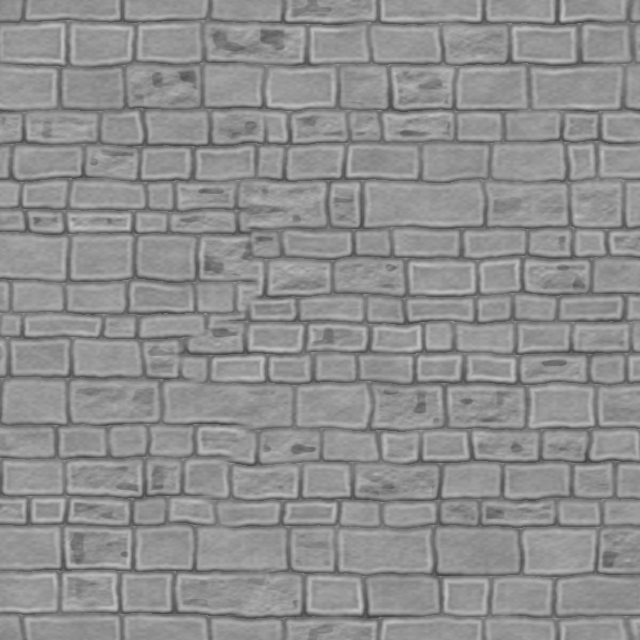
A Shadertoy shader for this texture map:

```glsl
// Grey wall of roughly squared stones laid in 17 uneven courses.
// Each stone is a rounded box with a dark joint, a pale worn rim and embossed
// scars; two course layouts are cross-faded along a ragged seam.

const int COURSES = 17;

float hash(vec2 p) {
    return fract(sin(dot(p, vec2(127.1, 311.7))) * 43758.5453);
}

// Value noise that repeats once per canvas; freq is cells across and down.
float noise(vec2 uv, vec2 freq) {
    vec2 p = uv * freq;
    vec2 f = fract(p);
    vec2 a = mod(floor(p), freq);
    vec2 b = mod(a + 1.0, freq);
    f = f * f * (3.0 - 2.0 * f);
    return mix(mix(hash(a), hash(vec2(b.x, a.y)), f.x),
               mix(hash(vec2(a.x, b.y)), hash(b), f.x), f.y);
}

float fbm(vec2 uv, vec2 freq) {
    float sum = 0.0;
    float gain = 0.5;
    for (int i = 0; i < 4; i++) {
        sum += gain * noise(uv, freq);
        freq *= 2.0;
        gain *= 0.5;
    }
    return sum / 0.9375;
}

float bump(float x, float center, float width) {
    float t = (x - center) / width;
    return exp(-t * t);
}

float roundBox(vec2 p, vec2 halfSize, float radius) {
    vec2 q = abs(p) - halfSize + radius;
    return length(max(q, 0.0)) + min(max(q.x, q.y), 0.0) - radius;
}

// Left side of stone k in a course, with jittered spacing.
float stoneEdge(float k, float count, float course) {
    float jitter = hash(vec2(mod(k, count), course + 7.0)) - 0.5;
    return (k + hash(vec2(course, 3.0)) + 0.6 * jitter) / count;
}

// Brightness of the wall for one list of course tops, measured downward.
float masonry(vec2 uv, float tops[COURSES + 1], float seed) {
    // Wobble the joints
    vec2 warp = vec2(fbm(uv, vec2(19.0)), fbm(uv + 0.37, vec2(17.0))) - 0.5;
    vec2 p = uv + warp * vec2(0.014, 0.013);
    p.y = p.y < tops[0] ? p.y + 1.0 : p.y;

    // Find the course
    int row = 0;
    for (int i = 1; i < COURSES; i++) {
        if (p.y >= tops[i]) row = i;
    }
    float top = tops[row];
    float height = tops[row + 1] - top;
    float course = float(row) + seed;

    // Find the stone
    float count = floor(clamp(0.6 / height, 8.0, 12.0) + 0.5);
    float k = floor(p.x * count - hash(vec2(course, 3.0)));
    if (p.x < stoneEdge(k, count, course)) k -= 1.0;
    else if (p.x > stoneEdge(k + 1.0, count, course)) k += 1.0;
    float left = stoneEdge(k, count, course);
    float right = stoneEdge(k + 1.0, count, course);
    vec2 id = vec2(mod(k, count), course);
    vec2 halfSize = 0.5 * vec2(right - left, height);
    vec2 local = p - vec2(left, top) - halfSize;
    float inset = -roundBox(local, halfSize, 0.009);

    // Wear of this stone
    float wear = hash(id + 21.0);
    float scar = smoothstep(0.55, 0.9, hash(id + 43.0));
    float patchy = noise(uv, vec2(23.0, 29.0));
    float lower = smoothstep(-0.6, 1.0, local.y / halfSize.y);

    // Face grain and embossed scars
    float shade = 0.58 + 0.03 * (hash(id + 65.0) - 0.5);
    shade += 0.09 * (fbm(uv, vec2(24.0, 40.0)) - 0.5);
    shade += 0.05 * (noise(uv, vec2(150.0, 210.0)) - 0.5);
    vec2 reliefFreq = vec2(28.0, 46.0);
    float relief = fbm(uv + vec2(0.002, 0.004), reliefFreq) - fbm(uv, reliefFreq);
    float face = smoothstep(0.004, 0.014, inset);
    shade += relief * face * mix(0.14, 0.5, scar);
    float pit = smoothstep(0.7, 0.85, noise(uv, vec2(41.0, 67.0)));
    shade -= 0.13 * pit * scar * face;

    // Pale rim, inner hollow, then the dark joint
    float rim = mix(0.035, 0.11, wear) * (0.45 + patchy);
    shade += rim * bump(inset, 0.0085, 0.0033);
    shade -= 0.055 * wear * patchy * bump(inset, 0.0155, 0.0035);
    float joint = mix(0.13, 0.22, lower) * (0.6 + 0.7 * patchy);
    shade -= joint * bump(max(inset, 0.0), 0.0008, 0.0033);
    shade += 0.07 * smoothstep(0.0, -0.003, inset);
    return shade;
}

void mainImage(out vec4 fragColor, in vec2 fragCoord) {
    vec2 uv = fragCoord / iResolution.xy;
    uv.y = 1.0 - uv.y;

    float leftTops[COURSES + 1] = float[](
        0.036, 0.102, 0.172, 0.227, 0.283, 0.328, 0.365, 0.439, 0.490,
        0.529, 0.592, 0.664, 0.716, 0.775, 0.820, 0.892, 0.961, 1.036);
    float rightTops[COURSES + 1] = float[](
        0.036, 0.102, 0.172, 0.224, 0.283, 0.358, 0.404, 0.462, 0.504,
        0.553, 0.599, 0.671, 0.723, 0.781, 0.823, 0.898, 0.964, 1.036);

    float seam = 0.37 + 0.22 * (noise(uv, vec2(6.0, 9.0)) - 0.5);
    float side = smoothstep(-0.02, 0.02, uv.x - seam);
    float shade = mix(masonry(uv, leftTops, 0.0), masonry(uv, rightTops, 30.0), side);
    fragColor = vec4(vec3(clamp(shade, 0.25, 0.78)), 1.0);
}
```
